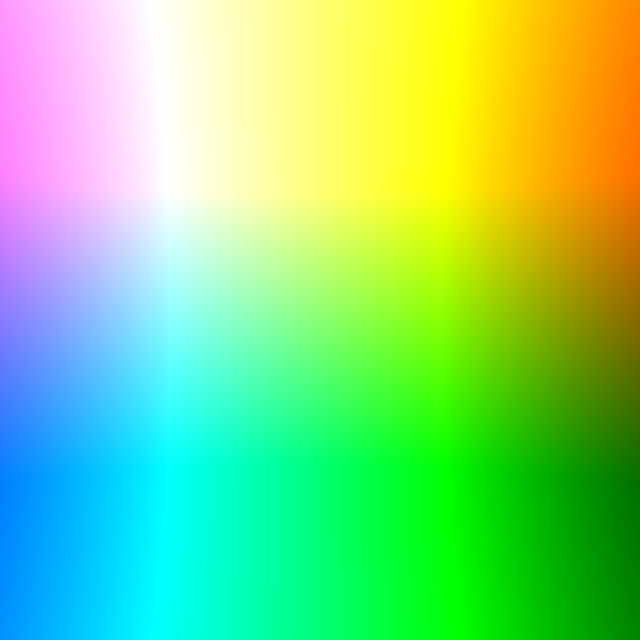
Give the GLSL for this background, as a three.js fragment shader.

```glsl
// A soft colour field: each pixel casts a perspective ray, and the ray's unit
// direction drives the channels. Height sets red, the sideways lean sets blue,
// and green dims toward both sides, so the colour ridges bow gently outward.

varying vec2 vUv;

const vec2 VIEW_CENTER = vec2(0.48, 0.485); // where the ray points straight ahead
const float FOCAL_LENGTH = 1.732;           // for a view plane spanning two units
const float COLOR_SLOPE = 2.12;             // channel change per unit of direction
const float MID_LEVEL = 0.5;                // red and blue at the view center
const float GREEN_PEAK = 1.5;               // above one, giving a broad full-green band

vec3 viewDirection(vec2 uv) {
  return normalize(vec3(2.0 * (uv - VIEW_CENTER), FOCAL_LENGTH));
}

vec3 directionColor(vec3 direction) {
  vec2 lean = COLOR_SLOPE * direction.xy;
  float red = MID_LEVEL + lean.y;
  float green = GREEN_PEAK - abs(lean.x);
  float blue = MID_LEVEL - lean.x;
  return clamp(vec3(red, green, blue), 0.0, 1.0);
}

void main() {
  gl_FragColor = vec4(directionColor(viewDirection(vUv)), 1.0);
}
```
